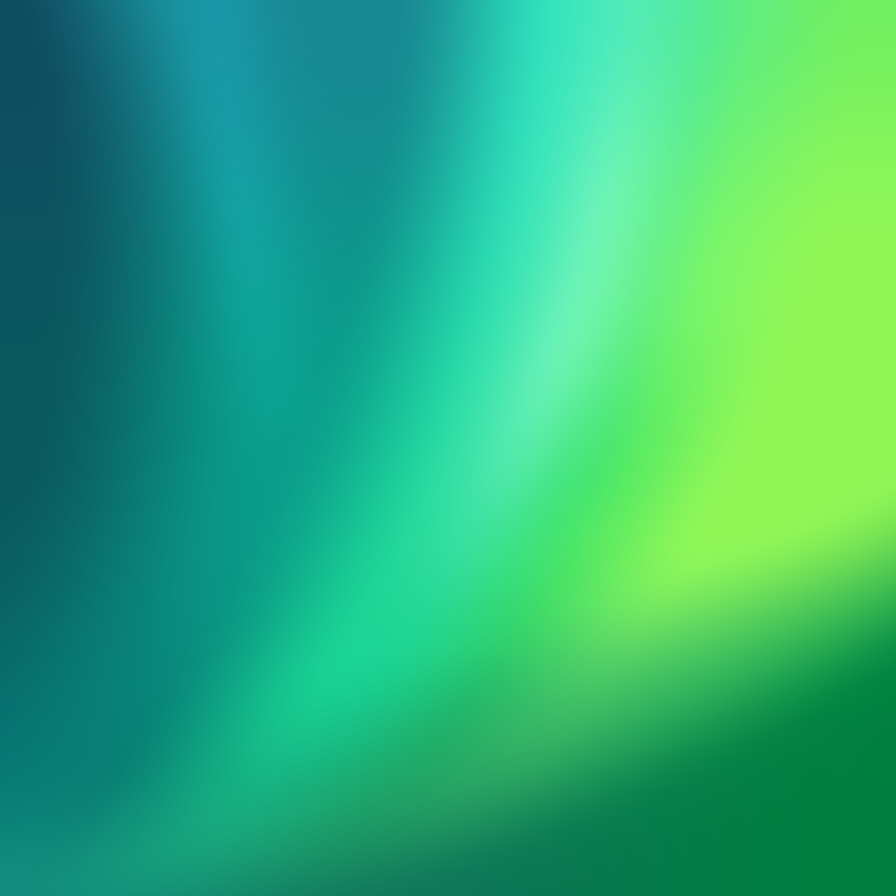
Give the GLSL for this background, as a WebGL 1 fragment shader.

```glsl
precision highp float;
// Soft aurora-like backdrop: curved bands of teal, mint and lime sweep
// from the top toward the lower left, over a dark left shade and a green floor.
// Each band is a smooth blend across a parabolic edge.

uniform vec2 u_resolution;

float bell(float d, float width) {
  return exp(-d * d / (width * width));
}

// Teal field with a dark shade on the left and a faint blue ridge
vec3 tealField(float x, float down) {
  vec3 teal = mix(vec3(0.09, 0.53, 0.57), vec3(0.04, 0.61, 0.54), smoothstep(0.0, 0.45, down));
  teal = mix(teal, vec3(0.03, 0.50, 0.45), smoothstep(0.55, 0.95, down));
  float ridge = bell(x - 0.24 - 0.12 * down, 0.065) * (1.0 - smoothstep(0.2, 0.6, down));
  teal += vec3(0.01, 0.06, 0.08) * ridge;

  vec3 shade = mix(vec3(0.06, 0.30, 0.38), vec3(0.04, 0.35, 0.37), smoothstep(0.0, 0.5, down));
  shade = mix(shade, vec3(0.02, 0.47, 0.46), smoothstep(0.5, 1.0, down));
  float shadeEdge = 0.21 - 0.5 * (down - 0.38) * (down - 0.38);
  float lit = smoothstep(-0.13 - 0.1 * down, 0.06 + 0.08 * down, x - shadeEdge);
  return mix(shade, teal, lit);
}

// Lime band, brightest in the middle of its sweep
vec3 limeBand(float across, float down) {
  vec3 green = mix(vec3(0.37, 0.93, 0.52), vec3(0.46, 0.96, 0.43), smoothstep(0.0, 0.3, down));
  green = mix(green, vec3(0.30, 0.91, 0.40), smoothstep(0.3, 0.55, down));
  green = mix(green, vec3(0.15, 0.78, 0.43), smoothstep(0.58, 0.8, down));
  vec3 lime = mix(vec3(0.45, 0.94, 0.38), vec3(0.57, 0.97, 0.34), smoothstep(0.0, 0.3, down));
  lime = mix(lime, vec3(0.39, 0.90, 0.44), smoothstep(0.58, 0.8, down));
  return mix(green, lime, smoothstep(0.02, 0.2, across));
}

void main() {
  vec2 uv = gl_FragCoord.xy / u_resolution;
  float x = uv.x;
  float down = 1.0 - uv.y;

  // Signed distances across the two curved edges
  float fromMint = x - (0.56 - 0.05 * down - 0.37 * down * down);
  float fromLime = x - (0.77 - 0.02 * down - 0.45 * down * down);

  vec3 color = tealField(x, down);

  // Mint band and its pale crest
  vec3 mint = mix(vec3(0.17, 0.88, 0.74), vec3(0.10, 0.83, 0.58), smoothstep(0.1, 0.7, down));
  color = mix(color, mint, smoothstep(-0.13, 0.07, fromMint));
  float crest = 0.55 + 0.4 * smoothstep(0.0, 0.25, down);
  crest *= 1.0 - smoothstep(0.35, 0.78, down);
  color = mix(color, vec3(0.44, 0.96, 0.73), crest * bell(fromLime + 0.055, 0.085));

  color = mix(color, limeBand(fromLime, down), smoothstep(-0.1, 0.075, fromLime));

  // Deep green floor rising toward the right
  float left = 1.0 - x;
  float floorEdge = 0.62 + 0.6 * left - 0.27 * left * left;
  vec3 deep = mix(vec3(0.03, 0.48, 0.47), vec3(0.05, 0.45, 0.35), smoothstep(0.0, 0.45, x));
  deep = mix(deep, vec3(0.0, 0.50, 0.25), smoothstep(0.4, 1.0, x));
  deep += vec3(0.05, 0.09, 0.03) * bell(down - floorEdge - 0.02, 0.09);
  color = mix(color, deep, smoothstep(-0.1 - 0.1 * left, 0.14, down - floorEdge));

  gl_FragColor = vec4(color, 1.0);
}
```
